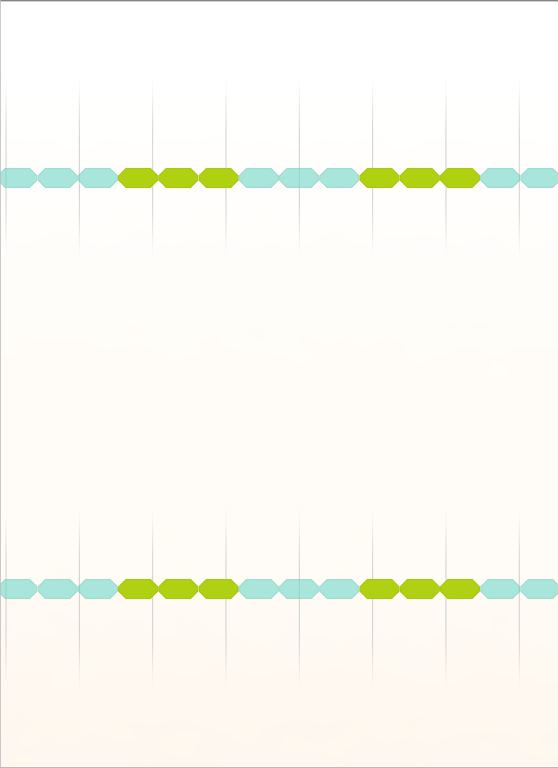
This pattern is drawn by a Shadertoy shader. Its source:

```glsl
// Two rows of teal and green chamfered beads over fading hairlines on warm paper.

vec2 hashGradient(vec2 cell) {
    float h = fract(sin(dot(cell, vec2(127.1, 311.7))) * 4375.85);
    return vec2(cos(6.2832 * h), sin(6.2832 * h));
}

float gradientNoise(vec2 p) {
    vec2 i = floor(p), f = fract(p);
    vec2 u = f * f * f * (f * (f * 6.0 - 15.0) + 10.0);
    float a = dot(hashGradient(i), f);
    float b = dot(hashGradient(i + vec2(1, 0)), f - vec2(1, 0));
    float c = dot(hashGradient(i + vec2(0, 1)), f - vec2(0, 1));
    float d = dot(hashGradient(i + vec2(1, 1)), f - vec2(1, 1));
    return mix(mix(a, b, u.x), mix(c, d, u.x), u.y);
}

// Signed distance to a box with cut corners
float chamferedBox(vec2 p, vec2 halfSize, float cut) {
    vec2 q = abs(p) - halfSize;
    return max(max(q.x, q.y), (q.x + q.y + cut) * 0.7071);
}

// Pixel coverage of a thin stripe at distance d from its centre
float stripe(float d, float halfWidth, float px) {
    return min(clamp(0.5 + (halfWidth - abs(d)) / px, 0.0, 1.0), 2.0 * halfWidth / px);
}

void mainImage(out vec4 fragColor, in vec2 fragCoord) {
    // Canvas width is one unit
    float px = 1.0 / iResolution.x;
    vec2 p = fragCoord * px;
    float top = iResolution.y * px;
    float v = p.y / top;

    // Paper: white above, cream below, faintly mottled
    vec3 color = mix(vec3(0.997, 0.970, 0.937), vec3(1.0, 0.989, 0.970), smoothstep(0.0, 0.38, v));
    color = mix(color, vec3(1.0), smoothstep(0.45, 0.95, v));
    color += 0.003 * gradientNoise(p * vec2(14.0, 22.0)) * (1.0 - v);

    // Hairlines share one horizontal spacing
    float lineX = (fract((p.x - 0.0108) / 0.1314 + 0.5) - 0.5) * 0.1314;
    float hairline = stripe(lineX, 0.0009, px);

    // Beads alternate colour in groups of three
    float beadX = (p.x - 0.2115) / 0.0721;
    bool isGreen = fract((floor(beadX) + 0.5) / 6.0) < 0.5;
    vec3 beadColor = isGreen ? vec3(0.69, 0.82, 0.07) : vec3(0.66, 0.90, 0.86);

    for (int row = 0; row < 2; row++) {
        float lineY = abs(p.y - 0.303 - 0.772 * float(row));
        float fade = 1.0 - smoothstep(0.05, 0.175, lineY);
        color = mix(color, vec3(0.72), 0.65 * hairline * fade);

        vec2 q = vec2((fract(beadX) - 0.5) * 0.0721, p.y - 0.3208 - 0.7366 * float(row));
        float d = chamferedBox(q, vec2(0.0361, 0.0180), 0.0138);
        float rim = 1.0 - smoothstep(0.0, 0.004, -d);
        vec3 fill = beadColor * (1.0 - 0.05 * rim);
        fill *= 1.0 - (isGreen ? 0.0 : 0.09) * hairline;
        color = mix(color, fill, clamp(0.5 - d / px, 0.0, 1.0));
    }

    // Thin grey frame on the top, left and bottom edges
    color = mix(color, vec3(0.52), clamp(0.5 + (0.0025 - top + p.y) / px, 0.0, 1.0));
    color = mix(color, vec3(0.74), 0.8 * clamp(0.5 + (0.0018 - p.x) / px, 0.0, 1.0));
    color = mix(color, vec3(0.68), 0.8 * clamp(0.5 + (0.0018 - p.y) / px, 0.0, 1.0));

    fragColor = vec4(color, 1.0);
}
```
